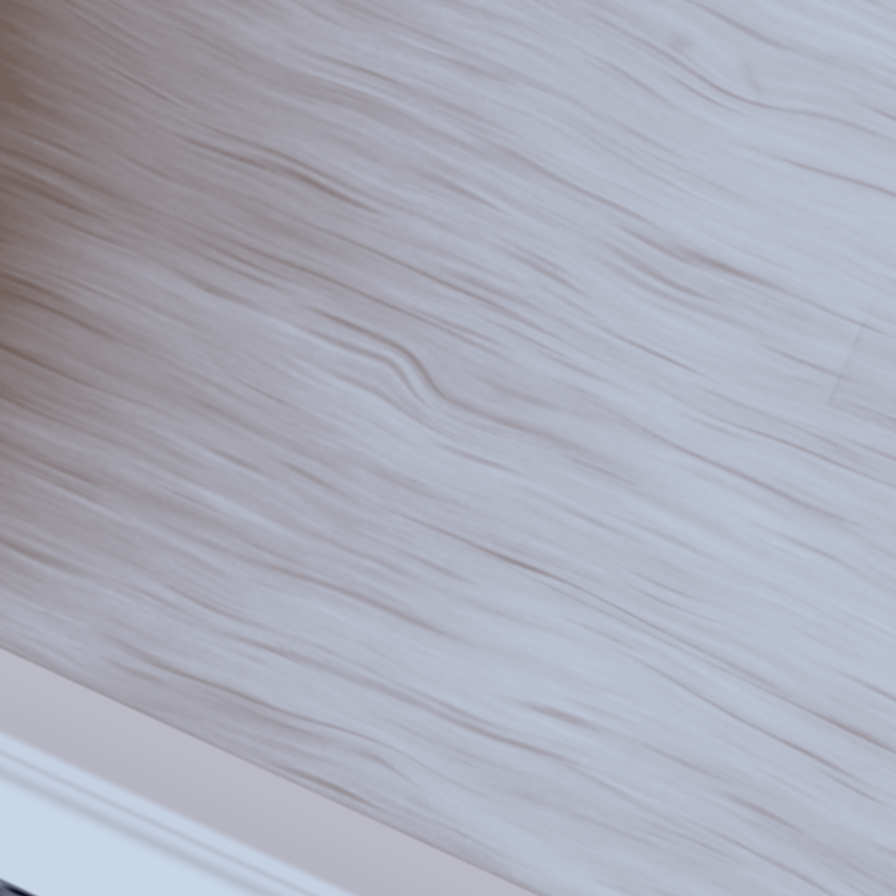
Give the GLSL for this texture, as a three.js fragment shader.

```glsl
varying vec2 vUv;

// Tones run along one ramp from shadowed wood to cool light
const vec3 SHADOW_WOOD = vec3(0.50, 0.45, 0.45);
const vec3 MID_WOOD = vec3(0.665, 0.667, 0.718);
const vec3 COOL_LIGHT = vec3(0.77, 0.82, 0.89);
const float MID_TONE = 0.62;
const float SHOULDER = 0.74;
const vec3 TRIM_FACE = vec3(0.73, 0.73, 0.78);
const vec3 TRIM_BRIGHT = vec3(0.78, 0.84, 0.91);
const vec3 TRIM_GROOVE = vec3(0.69, 0.71, 0.77);
const vec3 TRIM_GAP = vec3(0.40, 0.42, 0.50);

const vec2 GRAIN_DIR = vec2(0.914, -0.407);
const vec2 BEND_POS = vec2(0.47, 0.585);
const vec2 KNOT_POS = vec2(0.84, 0.91);
const vec2 ARCH_POS = vec2(0.42, 0.155);
const vec2 PLANK_CORNER = vec2(0.925, 0.55);
const float TRIM_HEIGHT = 0.277;
const float TRIM_SLOPE = 0.46;
const float VEIN_SPACING = 0.062;
const float VEIN_DEPTH = 0.23;
const float SOFT = 0.0025;

vec2 hash2(vec2 p) {
  vec3 h = fract(p.xyx * vec3(0.1031, 0.1030, 0.0973));
  h += dot(h, h.yzx + 33.33);
  return fract((h.xx + h.yz) * h.zy);
}

// Cellular noise: one soft light or dark spot per stretched cell
float dashes(vec2 p, vec2 cell, float seed) {
  vec2 g = p / cell;
  vec2 id = floor(g);
  float sum = 0.0;
  for (int j = -1; j <= 1; j++) {
    for (int i = -1; i <= 1; i++) {
      vec2 c = id + vec2(float(i), float(j));
      vec2 d = g - c - hash2(c + seed);
      float weight = 2.0 * hash2(c.yx + seed + 57.0).x - 1.0;
      sum += weight * exp(-4.5 * dot(d, d));
    }
  }
  return sum;
}

float bell(float x, float width) {
  return exp(-x * x / (width * width));
}

float spot(vec2 d, vec2 size) {
  d /= size;
  return exp(-dot(d, d));
}

// x runs along the grain, y across it
vec2 toGrain(vec2 p) {
  return vec2(dot(p, GRAIN_DIR), dot(p, vec2(-GRAIN_DIR.y, GRAIN_DIR.x)));
}

float woodTone(vec2 uv) {
  vec2 grain = toGrain(uv);
  vec2 bend = toGrain(uv - BEND_POS);
  vec2 knot = toGrain(uv - KNOT_POS);
  vec2 arch = toGrain(uv - ARCH_POS);
  vec2 plank = toGrain(uv - PLANK_CORNER);

  // Nearly straight flow of the fibres, disturbed at few places
  float kink = 0.017 * (2.0 * smoothstep(-0.045, 0.05, bend.x) - 1.0) * bell(bend.y, 0.035) * bell(bend.x, 0.2);
  vec2 q = grain;
  q.y += kink + 0.010 * dashes(grain, vec2(0.22, 0.10), 3.0);
  q.y += 0.003 * sin(grain.x * 11.0 + grain.y * 9.0) + 0.0009 * sin(grain.x * 37.0 - grain.y * 21.0);
  q.y += 0.05 * max(uv.x - 0.4, 0.0) * max(uv.y - 0.6, 0.0);
  q.y += 0.018 * spot(knot, vec2(0.07, 0.04)) - 0.014 * spot(arch, vec2(0.08, 0.03));

  // Shorter plank at the right
  float inset = min(plank.x, plank.y);
  float plankFade = 1.0 - smoothstep(0.08, 0.17, plank.y);
  float plankMask = smoothstep(0.0, 0.003, inset) * plankFade;

  // Light across the floor, with shade at the left and upper left
  float tone = 0.735 + 0.105 * uv.x;
  tone -= 0.49 * exp(-uv.x / 0.16) * smoothstep(0.15, 0.65, uv.y);
  tone -= 0.37 * (1.0 - smoothstep(0.0, 0.9, length(vec2(uv.x, 0.9 - 0.9 * uv.y))));

  // Broad clouds, streaks and fine fibres
  tone += 0.11 * dashes(q, vec2(0.28, 0.080), 11.0);
  tone += 0.09 * dashes(q, vec2(0.28, 0.024), 23.0);
  tone += 0.09 * dashes(q, vec2(0.20, 0.011), 37.0);
  tone += 0.075 * dashes(q, vec2(0.10, 0.0065), 41.0);
  tone += 0.04 * dashes(q, vec2(0.03, 0.0045), 47.0);
  tone += 0.025 * dashes(grain, vec2(0.006, 0.005), 79.0);

  // Long thin veins and short dark pores
  float phase = 6.2832 * (q.y + 0.014 * sin(q.y * 23.0)) / VEIN_SPACING;
  float vein = pow(0.5 + 0.5 * sin(phase + 0.9 * sin(q.x * 7.0 + q.y * 5.0)), 30.0);
  tone -= VEIN_DEPTH * vein * smoothstep(-0.05, 0.45, dashes(q, vec2(0.36, 0.05), 53.0));
  tone -= 0.34 * max(dashes(q, vec2(0.15, 0.010), 61.0) - 0.32, 0.0);

  // Vein through the bend, knot marks and arch tip
  float bendSpan = smoothstep(-0.19, -0.08, bend.x) * (1.0 - smoothstep(0.10, 0.38, bend.x));
  tone -= 0.20 * bell(bend.y + kink + 0.003 * sin(bend.x * 17.0), 0.0055) * bendSpan;
  tone -= 0.15 * spot(knot + 0.008 * sin(knot.yx * 90.0), vec2(0.018, 0.010));
  tone -= 0.15 * spot(knot + vec2(0.09, -0.005), vec2(0.016, 0.011));
  tone -= 0.15 * spot(arch, vec2(0.025, 0.006));

  // Plank joints
  tone -= plankMask * 0.05 + 0.09 * bell(inset, 0.0026) * plankFade;
  float seam = uv.y - 0.40 + 0.48 * (uv.x - 0.5);
  tone -= 0.13 * bell(seam, 0.0022) * smoothstep(0.46, 0.65, uv.x);
  return tone;
}

// Moulded trim, by distance down from its upper edge
vec3 trimColor(float drop, vec2 uv) {
  vec3 color = mix(TRIM_FACE, TRIM_FACE * 0.97, smoothstep(0.01, 0.085, drop));
  color = mix(color, COOL_LIGHT, smoothstep(0.080, 0.092, drop));
  color = mix(color, TRIM_GROOVE, 0.6 * bell(drop - 0.106, 0.004));
  color = mix(color, TRIM_BRIGHT, smoothstep(0.108, 0.150, drop));
  color = mix(color, TRIM_GROOVE, 0.75 * bell(drop - 0.126, 0.008));
  float gap = smoothstep(0.232, 0.237, drop);
  vec3 gapColor = TRIM_GAP + 0.35 * dashes(toGrain(uv), vec2(0.03, 0.006), 71.0);
  return mix(color, gapColor, gap);
}

void main() {
  float drop = 0.91 * (TRIM_HEIGHT - TRIM_SLOPE * vUv.x - vUv.y);
  float above = max(-drop, 0.0);
  // Contact shade beside the trim, then a soft limit on the lights
  float tone = woodTone(vUv) - 0.16 * exp(-above / 0.025) - 0.26 * exp(-above / 0.004);
  tone = clamp(tone - 0.45 * max(tone - SHOULDER, 0.0), -0.2, 1.0);
  vec3 wood = mix(SHADOW_WOOD, MID_WOOD, min(tone / MID_TONE, 1.0));
  wood = mix(wood, COOL_LIGHT, max((tone - MID_TONE) / (1.0 - MID_TONE), 0.0));
  vec3 color = mix(wood, trimColor(drop, vUv), smoothstep(-SOFT, SOFT, drop));
  gl_FragColor = vec4(color, 1.0);
}
```
